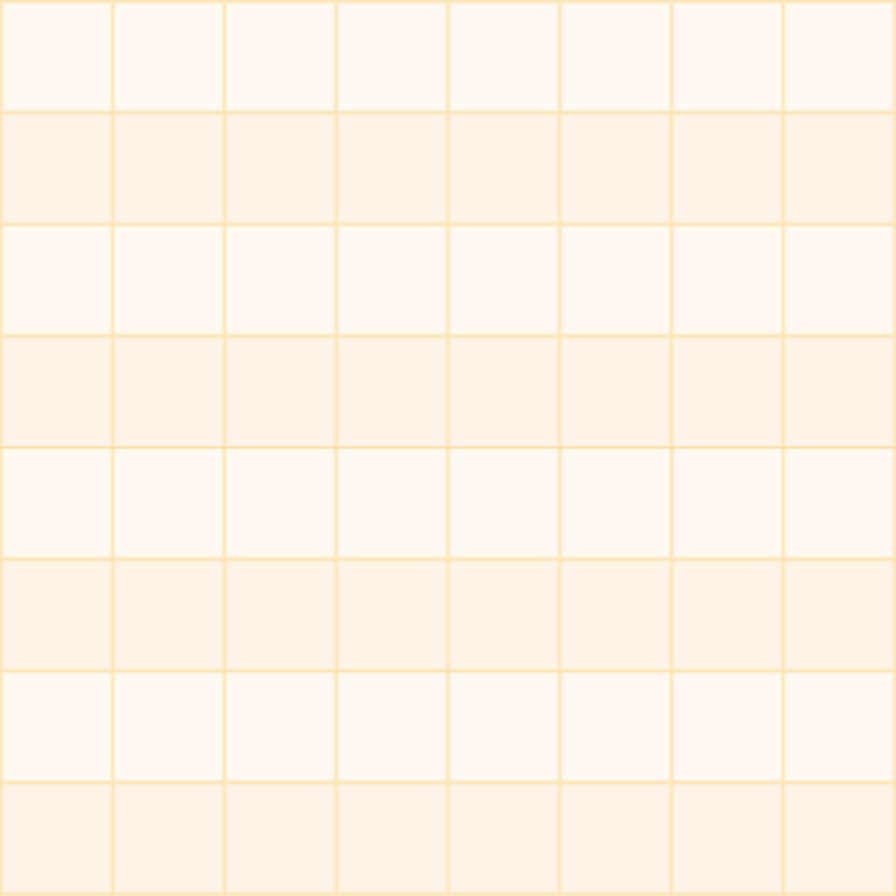
Write a WebGL 1 fragment shader that draws this pattern.

```glsl
precision highp float;
// Pale cream grid of eight by eight cells with faintly tinted rows and soft golden lines.

uniform vec2 u_resolution;

// Lengths are fractions of the canvas.
const float CELLS = 8.0;
const vec2 GRID_CENTER = vec2(0.5, 0.5004);
const vec2 CELL_SIZE = vec2(0.12475, 0.1246);
const float SOFT_SPREAD = 0.00176;
const float CRISP_SPREAD = 0.00105;

const vec3 CREAM = vec3(0.999, 0.976, 0.946);
const vec3 TINT = vec3(0.993, 0.954, 0.907);
const vec3 VERTICAL_LINE = vec3(0.992, 0.905, 0.735);
const vec3 HORIZONTAL_LINE = vec3(0.989, 0.898, 0.712);
const vec3 MIDDLE_LINE = vec3(0.985, 0.868, 0.620);

// Antialiased coverage of a region with negative signed distance inside.
float coverage(float signedDistance, float pixel) {
  return clamp(0.5 - signedDistance / pixel, 0.0, 1.0);
}

// Distance to the nearest grid line on each axis.
vec2 gridDistance(vec2 cell) {
  return abs(fract(cell + 0.5) - 0.5) * CELL_SIZE;
}

// Signed distance to the tinted rows, which start with the lowest one.
float tintedRowDistance(float row) {
  return (abs(mod(row + 0.5, 2.0) - 1.0) - 0.5) * CELL_SIZE.y;
}

// Bell-shaped strength of a blurred line.
float softLine(float lineDistance, float spread) {
  float t = lineDistance / spread;
  return exp(-0.5 * t * t);
}

void main() {
  vec2 uv = gl_FragCoord.xy / u_resolution;
  vec2 pixel = 1.0 / u_resolution;
  vec2 cell = (uv - GRID_CENTER) / CELL_SIZE + 0.5 * CELLS;

  // Alternating rows
  vec3 color = mix(CREAM, TINT, coverage(tintedRowDistance(cell.y), pixel.y));

  // Grid lines; the middle horizontal one is crisper and deeper
  vec2 lineDistance = gridDistance(cell);
  float middle = 1.0 - step(0.5, abs(cell.y - 0.5 * CELLS));
  float spread = mix(SOFT_SPREAD, CRISP_SPREAD, middle);
  vec3 horizontalColor = mix(HORIZONTAL_LINE, MIDDLE_LINE, middle);
  color = mix(color, VERTICAL_LINE, softLine(lineDistance.x, SOFT_SPREAD));
  color = mix(color, horizontalColor, softLine(lineDistance.y, spread));

  gl_FragColor = vec4(color, 1.0);
}
```
